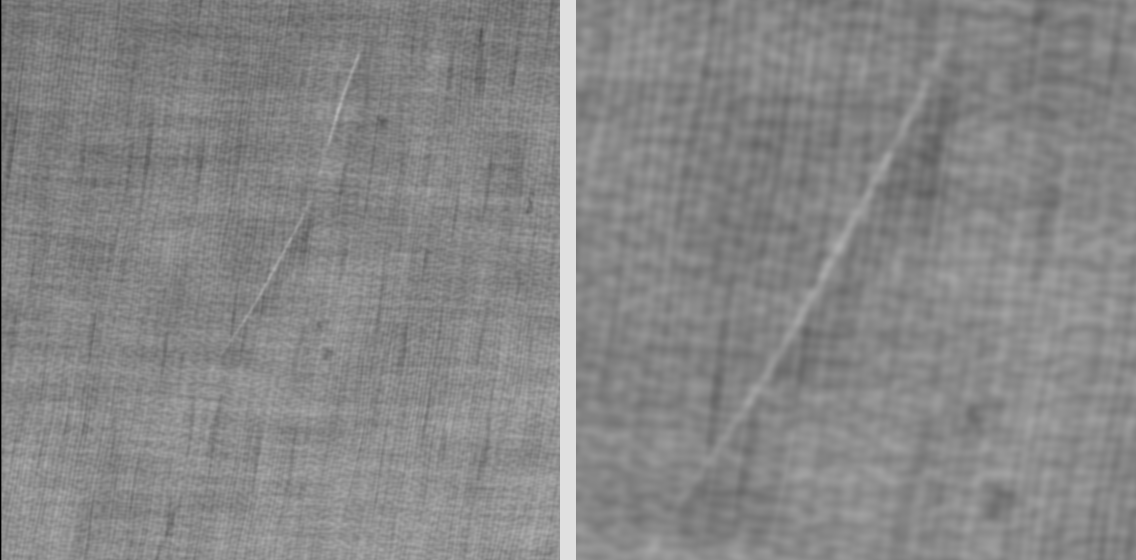
Left: the whole. Right: its middle third, enlarged.
Write a Shadertoy shader that draws this texture.

```glsl
// Soft grey woven cloth with a slanted crease, dark slubs and a black left border.
// Gradient noise stretched along the leaning warp and the near-level weft makes
// the threads; a curved distance band makes the crease, a hashed loop the slubs.

const float TAU = 6.2831853;
const float MEAN_GREY = 0.527;
const float WARP_COUNT = 118.0;
const int SLUB_COUNT = 9;

float hash(vec2 p) {
    vec3 q = fract(p.xyx * vec3(0.1031, 0.1030, 0.0973));
    q += dot(q, q.yzx + 33.33);
    return fract((q.x + q.y) * q.z);
}

float cornerSlope(vec2 cell, vec2 offset) {
    float angle = TAU * hash(cell);
    return dot(vec2(cos(angle), sin(angle)), offset);
}

// Gradient noise, roughly -0.7 to 0.7
float noise(vec2 p) {
    vec2 i = floor(p), f = p - i;
    vec2 u = f * f * f * (f * (f * 6.0 - 15.0) + 10.0);
    vec2 e = vec2(1.0, 0.0);
    float low = mix(cornerSlope(i, f), cornerSlope(i + e, f - e), u.x);
    float high = mix(cornerSlope(i + e.yx, f - e.yx), cornerSlope(i + e.xx, f - e.xx), u.x);
    return mix(low, high, u.y);
}

float bell(float x, float center, float width) {
    float d = (x - center) / width;
    return exp(-d * d);
}

// Coordinates that run across the warp (x) and across the weft (y)
vec2 clothCoords(vec2 uv) {
    float lean = 0.18 * uv.y - 0.04 * uv.y * uv.y;
    float sag = 0.06 * uv.x + 0.012 * noise(uv * 3.0 + 40.0);
    return vec2(uv.x - lean + 0.004 * noise(uv * 5.0), uv.y + sag);
}

float warpThreads(vec2 c) {
    float wobble = 0.7 * noise(c * vec2(30.0, 9.0) + 11.0);
    float strength = 0.011 + 0.016 * noise(c * vec2(5.0, 4.0) + 23.0);
    float ribs = strength * sin(TAU * (c.x * WARP_COUNT + wobble));
    float fine = 0.050 * noise(c * vec2(95.0, 8.0) + 60.0);
    float broad = 0.045 * noise(c * vec2(24.0, 3.0) + 75.0);
    float dark = smoothstep(0.22, 0.60, noise(c * vec2(62.0, 6.0) + 90.0));
    return ribs + fine + broad - 0.075 * dark;
}

float weftThreads(vec2 c) {
    float fine = 0.060 * noise(c * vec2(7.0, 85.0) + 110.0);
    float broad = 0.055 * noise(c * vec2(3.0, 22.0) + 130.0);
    float grain = 0.085 * noise(c * vec2(85.0, 150.0) + 150.0);
    return fine + broad + grain;
}

float creaseX(float y) {
    return 0.27 + 0.41 * y - 0.032 * bell(y, 0.32, 0.10) + 0.02 * bell(y, 0.65, 0.13);
}

// Bright ridge fading downward, with a shadow on its right side
float crease(vec2 uv) {
    float d = 0.92 * (uv.x - creaseX(uv.y));
    float upper = smoothstep(0.73, 0.76, uv.y) * smoothstep(0.92, 0.89, uv.y);
    float middle = smoothstep(0.32, 0.50, uv.y) * smoothstep(0.66, 0.58, uv.y);
    float foot = smoothstep(0.18, 0.06, uv.y);
    float ridge = bell(d, 0.0, 0.0035) * (0.11 * upper + 0.085 * middle + 0.02);
    float shadow = bell(d, 0.018, 0.013) * 0.055 * middle;
    float edgeLine = bell(d, 0.008, 0.004) * (0.03 * upper + 0.02 * middle + 0.055 * foot);
    return ridge - shadow - edgeLine;
}

// Scattered dark thickenings, some along the warp and some along the weft
float slubs(vec2 c) {
    float shade = 0.0;
    for (int i = 0; i < SLUB_COUNT; i++) {
        float id = float(i);
        vec2 center = vec2(hash(vec2(id, 3.0)) - 0.08, hash(vec2(id, 17.0)));
        float stretch = hash(vec2(id, 29.0));
        vec2 size = mix(vec2(0.013, 0.006), vec2(0.005, 0.020), stretch);
        vec2 d = (c - center) / size + 0.8 * noise(c * 70.0 + id);
        shade += exp(-dot(d, d)) * mix(0.06, 0.16, hash(vec2(id, 41.0)));
    }
    return shade;
}

void mainImage(out vec4 fragColor, in vec2 fragCoord) {
    vec2 uv = fragCoord / iResolution.xy;
    vec2 cloth = clothCoords(uv);

    // Light falls off toward the upper left
    float grey = MEAN_GREY + 0.095 * (0.5 - uv.y) + 0.035 * (uv.x - 0.5);
    grey += 0.04 * noise(uv * 5.0 + 200.0);

    grey += warpThreads(cloth) + weftThreads(cloth);
    grey += crease(uv) - slubs(cloth);

    // Narrow black border
    grey *= smoothstep(0.0015, 0.0035, uv.x);
    fragColor = vec4(vec3(clamp(grey, 0.0, 1.0)), 1.0);
}
```
